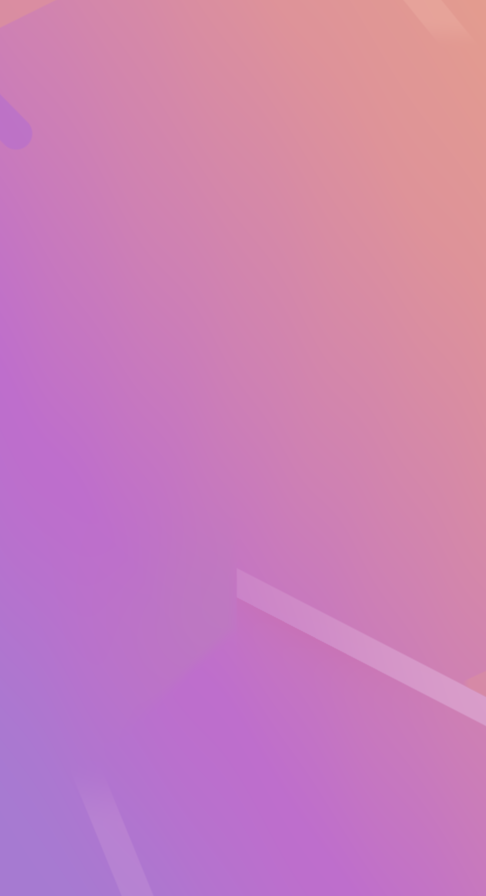
A WebGL 2 fragment shader for this background:

```glsl
#version 300 es
precision highp float;
// A soft diagonal gradient from blue violet through pink to warm orange,
// crossed by pale translucent bars. The gradient blends colour stops along one
// axis; the bars, panel and corners are distance functions with smooth edges.

#define AXIS vec2(0.83, 0.56)
#define BAR_HALF 0.0145
#define STREAK_HALF 0.0165
#define KNOB_RADIUS 0.018
#define EDGE_SOFTNESS 1.2
#define RIPPLE 0.003

uniform vec2 u_resolution;
out vec4 outColor;

const vec3 BLUE_VIOLET = vec3(0.65, 0.48, 0.82);
const vec3 VIOLET = vec3(0.745, 0.43, 0.80);
const vec3 PINK = vec3(0.81, 0.505, 0.70);
const vec3 CORAL = vec3(0.87, 0.575, 0.60);
const vec3 ORANGE = vec3(0.89, 0.61, 0.56);
const vec3 PALE = vec3(0.88, 0.70, 0.86);
const vec3 SHADE = vec3(0.79, 0.41, 0.66);

// Coverage of a shape from its signed distance, negative inside
float fill(float d) {
  float w = EDGE_SOFTNESS / u_resolution.y;
  return 1.0 - smoothstep(-w, w, d);
}

// Signed distance to the left of the line from a to b
float side(vec2 p, vec2 a, vec2 b) {
  vec2 n = normalize(b - a);
  return dot(p - a, vec2(-n.y, n.x));
}

float capsule(vec2 p, vec2 a, vec2 b, float radius) {
  vec2 ab = b - a;
  float h = clamp(dot(p - a, ab) / dot(ab, ab), 0.0, 1.0);
  return length(p - a - ab * h) - radius;
}

vec3 gradient(vec2 p) {
  float t = dot(p - vec2(0.0, 1.0), AXIS);
  t += RIPPLE * (sin(p.x * 61.0 + 2.0 * sin(p.y * 7.0)) + sin(p.x * 23.0 - p.y * 11.0));
  vec3 c = mix(BLUE_VIOLET, VIOLET, smoothstep(-0.54, -0.22, t));
  c = mix(c, PINK, clamp((t + 0.235) / 0.235, 0.0, 1.0));
  c = mix(c, CORAL, clamp(t / 0.26, 0.0, 1.0));
  return mix(c, ORANGE, clamp((t - 0.26) / 0.19, 0.0, 1.0));
}

void main() {
  vec2 p = gl_FragCoord.xy / u_resolution.y;
  vec3 color = gradient(p);

  // Muted panel that ends at the left end of the main bar
  vec2 barStart = vec2(0.2643, 0.3496), barEnd = vec2(0.5417, 0.2064);
  float panelEdge = max(p.x - barStart.x, side(p, vec2(0.264, 0.297), vec2(0.104, 0.147)));
  float haze = exp(-dot(p - vec2(0.225, 0.30), p - vec2(0.225, 0.30)) * 90.0);
  float panel = 1.0 - smoothstep(-0.012, 0.006, panelEdge);
  color = mix(color, vec3(0.73, 0.49, 0.74), 0.55 * haze * panel);

  // Main bar with a vertical cut and a warm shadow below it
  float across = side(p, barStart, barEnd);
  float cut = fill(barStart.x - p.x);
  float below = -across - BAR_HALF;
  float shadow = step(0.0, below) * exp(-below * 38.0);
  shadow *= exp(-pow((p.x - 0.34) * 9.0, 2.0));
  color = mix(color, SHADE, 0.38 * shadow * cut);
  float along = smoothstep(0.22, 0.56, p.x);
  color = mix(color, PALE, mix(0.22, 0.56, along) * cut * fill(abs(across) - BAR_HALF));

  // Warm sliver above the bar at the right edge
  float sliver = max(side(p, vec2(0.518, 0.240), vec2(0.5417, 0.251)), BAR_HALF - across);
  color = mix(color, CORAL, 0.45 * fill(sliver) * smoothstep(0.515, 0.525, p.x));

  // Faint streak rising from the bottom
  float streak = abs(side(p, vec2(0.1068, 0.1146), vec2(0.1536, 0.0))) - STREAK_HALF;
  float rise = 1.0 - smoothstep(0.075, 0.15, p.y);
  color = mix(color, PALE, 0.19 * rise * fill(streak));

  // Faint streak falling from the top
  float ray = abs(side(p, vec2(0.4714, 1.0), vec2(0.503, 0.961))) - STREAK_HALF;
  color = mix(color, vec3(0.93, 0.70, 0.65), 0.38 * fill(ray) * smoothstep(0.945, 0.98, p.y));

  // Rounded violet bar at the left edge
  float knob = capsule(p, vec2(-0.04, 0.91), vec2(0.018, 0.851), KNOB_RADIUS);
  color = mix(color, vec3(0.73, 0.44, 0.79), 0.8 * fill(knob));

  // Warm top left corner
  float corner = -side(p, vec2(0.0, 0.969), vec2(0.0625, 1.0));
  color = mix(color, vec3(0.86, 0.56, 0.62), 0.85 * fill(corner));

  outColor = vec4(color, 1.0);
}
```
